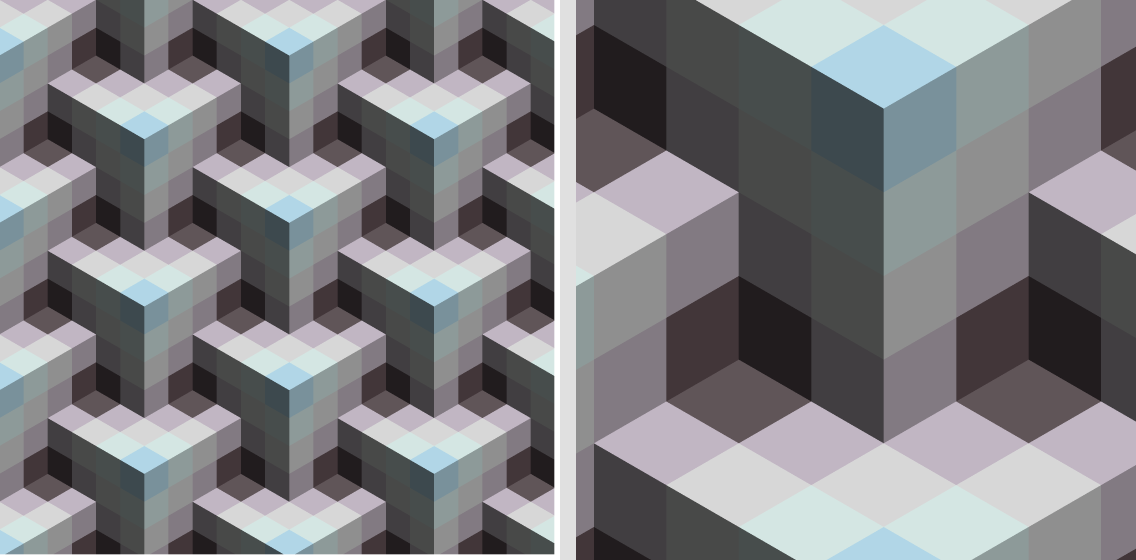
Left, the full canvas; right, a detail of the centre.
A Shadertoy shader for this pattern:

```glsl
// Interlocking isometric corner blocks with stepped shading and dark cubic pits
#define EDGE 0.0498              // side of one small cube
#define CORNER vec2(0.5165, 0.602) // front corner of one block
#define MARGIN 0.0104            // blank strip at right and bottom
#define STEPS 4.0                // cubes along each arm
#define SAMPLES 3                // antialiasing grid per axis
#define BLANK vec3(1.0)

const float HALF_W = 0.8660254;  // half width of a cube of side 1

// Faces in order top, left, right; each runs from the corner outward
const vec3 FACE_SHADES[12] = vec3[12](
    vec3(0.695, 0.840, 0.905), vec3(0.830, 0.903, 0.890),
    vec3(0.845, 0.845, 0.845), vec3(0.755, 0.712, 0.765),
    vec3(0.240, 0.286, 0.306), vec3(0.278, 0.302, 0.298),
    vec3(0.282, 0.286, 0.282), vec3(0.254, 0.243, 0.254),
    vec3(0.474, 0.568, 0.608), vec3(0.553, 0.604, 0.600),
    vec3(0.561, 0.561, 0.561), vec3(0.510, 0.478, 0.510));

// Pit floor, right wall, left wall
const vec3 PIT_SHADES[3] = vec3[3](
    vec3(0.376, 0.333, 0.345), vec3(0.129, 0.110, 0.118),
    vec3(0.259, 0.212, 0.224));

// Coordinates along the three cube axes, the smallest set to zero
vec3 isoCoords(vec2 q) {
    vec3 t = vec3(q.x * 0.57735 + q.y / 3.0,
                 -q.x * 0.57735 + q.y / 3.0,
                 -q.y / 1.5);
    return t - min(t.x, min(t.y, t.z));
}

// The axis that is zero tells the face: 0 top, 1 left, 2 right
int faceIndex(vec3 t) {
    return t.z <= 0.0 ? 0 : (t.x <= 0.0 ? 1 : 2);
}

vec3 blockPattern(vec2 p) {
    vec2 q = (p - CORNER) / EDGE;

    // Fold into the staggered lattice of block corners
    float column = round(q.x / (6.0 * HALF_W));
    q -= column * vec2(6.0 * HALF_W, 3.0);
    q.y -= 6.0 * round(q.y / 6.0);

    for (int i = -1; i <= 1; i++)
    for (int j = -1; j <= 1; j++) {
        vec2 local = q - vec2(6.0 * HALF_W * float(i), 3.0 * float(i) + 6.0 * float(j));

        // Block: shade by face and by distance from the corner
        vec3 t = isoCoords(local);
        float ring = dot(floor(t), vec3(1.0));
        if (ring < STEPS) return FACE_SHADES[4 * faceIndex(t) + int(ring)];

        // Pits: inverted unit cubes behind both arms
        for (float side = -1.0; side <= 1.0; side += 2.0) {
            vec3 pit = isoCoords(vec2(2.0 * HALF_W * side, 3.0) - local);
            if (max(pit.x, max(pit.y, pit.z)) < 1.0) return PIT_SHADES[faceIndex(pit)];
        }
    }
    return PIT_SHADES[1];
}

void mainImage(out vec4 fragColor, in vec2 fragCoord) {
    vec3 sum = vec3(0.0);
    for (int i = 0; i < SAMPLES; i++)
    for (int j = 0; j < SAMPLES; j++) {
        vec2 offset = (vec2(i, j) + 0.5) / float(SAMPLES) - 0.5;
        vec2 p = (fragCoord + offset) / iResolution.xy;
        bool blank = p.x > 1.0 - MARGIN || p.y < MARGIN;
        sum += blank ? BLANK : blockPattern(p);
    }
    fragColor = vec4(sum / float(SAMPLES * SAMPLES), 1.0);
}
```
